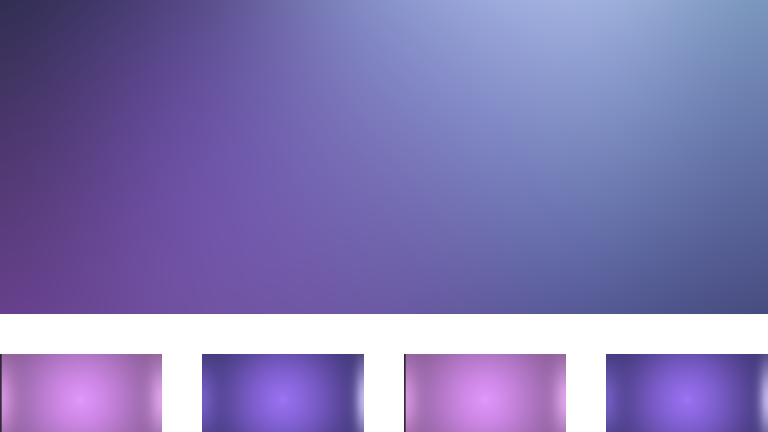
Give the GLSL for this background, as a WebGL 2 fragment shader.

```glsl
#version 300 es
precision highp float;
// Soft violet-to-blue gradient panel above a white strip with four glowing tiles.

#define PANEL_BASE 0.2731
#define TILE_TOP 0.1806
#define TILE_PERIOD 0.26302
#define TILE_WIDTH 0.21094
#define TILE_CENTER_Y 0.0752
#define GLOW_FALLOFF 6.5
#define SIDE_SIZE vec2(0.09, 0.22)
#define PAPER vec3(1.0)

uniform vec2 u_resolution;
out vec4 outColor;

// Colour mesh: three rows from bottom to top, five columns from left to right
const vec3 MESH[15] = vec3[15](
    vec3(0.40, 0.25, 0.55), vec3(0.44, 0.32, 0.63), vec3(0.42, 0.35, 0.64),
    vec3(0.34, 0.35, 0.59), vec3(0.28, 0.30, 0.50),
    vec3(0.31, 0.22, 0.44), vec3(0.42, 0.32, 0.64), vec3(0.47, 0.45, 0.72),
    vec3(0.47, 0.52, 0.74), vec3(0.38, 0.44, 0.64),
    vec3(0.19, 0.18, 0.32), vec3(0.34, 0.29, 0.53), vec3(0.53, 0.57, 0.79),
    vec3(0.63, 0.69, 0.87), vec3(0.48, 0.59, 0.74));

// Smooth coverage of a signed distance, positive inside
float coverage(float dist, float pixel) {
    return clamp(dist / pixel + 0.5, 0.0, 1.0);
}

// Catmull-Rom blend along one row of the mesh
vec3 meshRow(int row, float x) {
    float s = clamp(x, 0.0, 0.9999) * 4.0;
    int i = int(s);
    float t = fract(s);
    vec3 a = MESH[row * 5 + max(i - 1, 0)];
    vec3 b = MESH[row * 5 + i];
    vec3 c = MESH[row * 5 + i + 1];
    vec3 d = MESH[row * 5 + min(i + 2, 4)];
    return b + 0.5 * t * (c - a + t * (2.0 * a - 5.0 * b + 4.0 * c - d
             + t * (3.0 * (b - c) + d - a)));
}

// Quadratic blend through the three rows
vec3 panelColor(vec2 q) {
    float y = q.y;
    return meshRow(0, q.x) * (1.0 - y) * (1.0 - 2.0 * y)
         + meshRow(1, q.x) * 4.0 * y * (1.0 - y)
         + meshRow(2, q.x) * y * (2.0 * y - 1.0);
}

float glow(vec2 p, vec2 size) {
    vec2 q = p / size;
    return exp(-dot(q, q));
}

// Tile with a central glow and a lens of light on each side; p spans -0.5..0.5 in x
vec3 tileColor(vec2 p, float violet) {
    vec3 shade = mix(vec3(0.48, 0.33, 0.52), vec3(0.19, 0.18, 0.38), violet);
    vec3 core = mix(vec3(0.84, 0.55, 0.94), vec3(0.56, 0.41, 0.90), violet);
    vec3 leftLight = mix(vec3(0.88, 0.62, 0.92), vec3(0.48, 0.38, 0.80), violet);
    vec3 rightLight = mix(vec3(0.90, 0.66, 0.94), vec3(0.80, 0.76, 0.97), violet);
    vec3 color = mix(shade, core, exp(-GLOW_FALLOFF * dot(p, p)));
    color += 0.05 * exp(-18.0 * length(p));
    color = mix(color, leftLight, 0.85 * glow(p + vec2(0.5, 0.0), SIDE_SIZE));
    vec2 rightSize = SIDE_SIZE * vec2(mix(0.9, 0.6, violet), 1.0);
    return mix(color, rightLight, 0.9 * glow(p - vec2(0.5, 0.0), rightSize));
}

void main() {
    vec2 uv = gl_FragCoord.xy / u_resolution;
    vec2 pixel = 1.0 / u_resolution;
    vec3 color = PAPER;

    // Repeated tiles alternate between pink and violet
    float index = floor(uv.x / TILE_PERIOD);
    float violet = mod(index, 2.0);
    float localX = uv.x - index * TILE_PERIOD;
    float aspect = u_resolution.y / u_resolution.x;
    vec2 p = vec2(localX - 0.5 * TILE_WIDTH, (uv.y - TILE_CENTER_Y) * aspect) / TILE_WIDTH;
    vec3 tile = tileColor(p, violet);

    // Thin dark seam on the left of the pink tiles
    float seam = coverage(0.0022 - localX, pixel.x) * (1.0 - violet);
    tile = mix(tile, vec3(0.12, 0.09, 0.14), 0.85 * seam);
    float inside = coverage(0.5 * TILE_WIDTH - abs(localX - 0.5 * TILE_WIDTH), pixel.x)
                 * coverage(TILE_TOP - uv.y, pixel.y);
    color = mix(color, tile, inside);

    // Main gradient panel
    vec2 q = vec2(uv.x, (uv.y - PANEL_BASE) / (1.0 - PANEL_BASE));
    color = mix(color, panelColor(q), coverage(uv.y - PANEL_BASE, pixel.y));
    outColor = vec4(color, 1.0);
}
```
